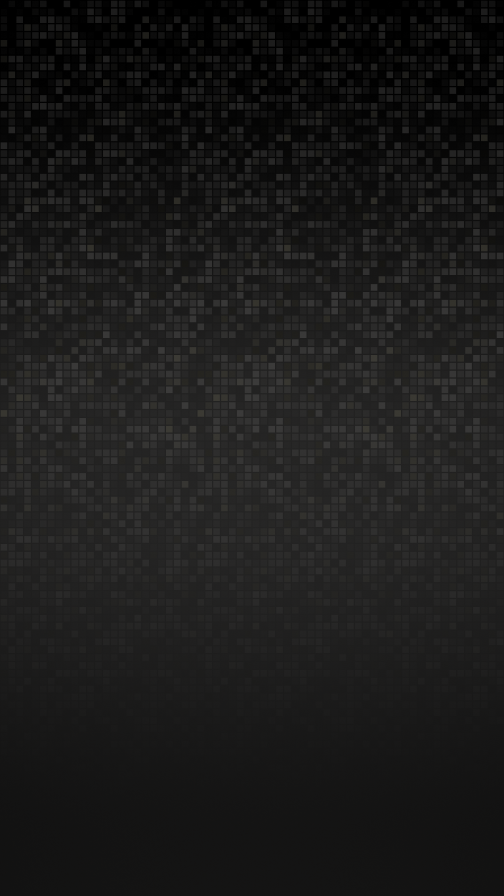
Write a Shadertoy shader that draws this background.

```glsl
#define COLUMNS 64.0
#define PATTERN_COLUMNS 25.0
#define TILE_HALF_SIZE 0.42
#define FLOOR_GRAY 0.078
#define MIDDLE_GRAY 0.148
#define TILE_LIFT 0.125
#define GAP_SHADE 0.010
#define WARM_TINT vec3(1.04, 1.01, 0.86)
#define BASE_TINT vec3(1.01, 1.0, 0.99)

float hash(vec2 p) {
    return fract(sin(dot(p, vec2(127.1, 311.7))) * 43758.5453);
}

// Soft gray glow in the middle, fading to black at the top
float backdrop(vec2 uv) {
    float rise = mix(FLOOR_GRAY, MIDDLE_GRAY, smoothstep(0.06, 0.44, uv.y));
    float fade = 1.0 - smoothstep(0.50, 0.99, uv.y);
    float side = 2.0 * uv.x - 1.0;
    return rise * fade * (1.0 - 0.10 * side * side);
}

// Antialiased square centred in a unit cell
float tileMask(vec2 local, float pixel) {
    vec2 d = abs(local - 0.5);
    vec2 cover = clamp((TILE_HALF_SIZE - d) / pixel + 0.5, 0.0, 1.0);
    return cover.x * cover.y;
}

void mainImage(out vec4 fragColor, in vec2 fragCoord) {
    vec2 uv = fragCoord / iResolution.xy;
    float pixel = COLUMNS / iResolution.x;

    // Square grid hung from the top edge, repeating sideways
    vec2 grid = vec2(fragCoord.x, iResolution.y - fragCoord.y) * pixel;
    vec2 cell = floor(grid);
    cell.x = mod(cell.x, PATTERN_COLUMNS);
    float level = hash(cell + 3.0);
    float warmth = hash(cell + 57.0);

    // Tile contrast grows with height
    float contrast = smoothstep(0.08, 0.78, uv.y);
    float lift = TILE_LIFT * contrast * (pow(level, 1.6) - 0.07);
    float gap = GAP_SHADE * smoothstep(0.18, 0.5, uv.y);
    float mask = tileMask(fract(grid), pixel);
    float gray = max(backdrop(uv) + mix(-gap, lift, mask), 0.0);

    // A few tiles lean olive
    float olive = smoothstep(0.78, 1.0, warmth) * mask * contrast;
    vec3 color = gray * mix(BASE_TINT, WARM_TINT, olive);

    // Fine dither against banding
    color += (hash(fragCoord) - 0.5) / 255.0;
    fragColor = vec4(color, 1.0);
}
```
